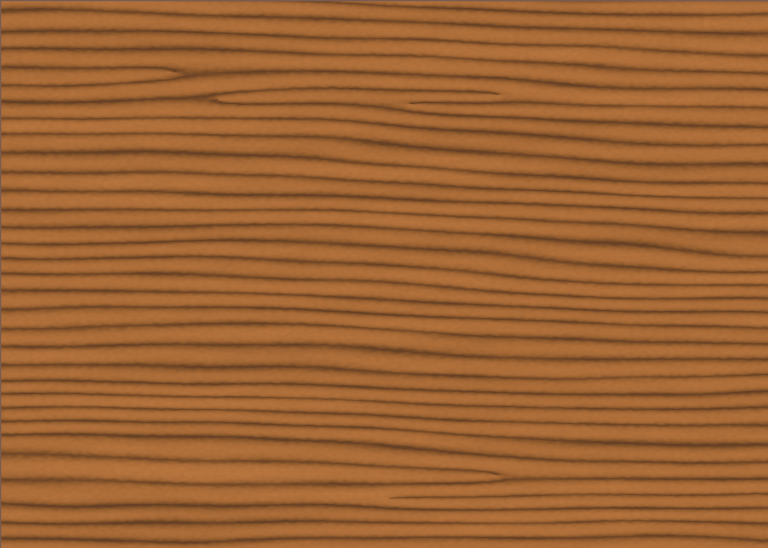
Give the GLSL for this texture, as a WebGL 1 fragment shader.

```glsl
precision highp float;
// Warm brown wood board with thin, gently wavering horizontal grain lines.

uniform vec2 u_resolution;

const float TAU = 6.2831853;
const float RING_COUNT = 32.0;
const int FORK_COUNT = 6;

const vec3 EARLY_WOOD = vec3(0.718, 0.457, 0.243);
const vec3 MID_WOOD = vec3(0.560, 0.350, 0.172);
const vec3 LATE_WOOD = vec3(0.405, 0.255, 0.145);
const vec3 EDGE_COLOR = vec3(0.47, 0.36, 0.32);

vec2 hash2(vec2 p) {
  vec3 q = fract(p.xyx * vec3(0.1031, 0.1030, 0.0973));
  q += dot(q, q.yzx + 33.33);
  return fract((q.xx + q.yz) * q.zy);
}

float cornerSlope(vec2 cell, vec2 corner, vec2 f) {
  float angle = TAU * hash2(cell + corner).x;
  return dot(vec2(cos(angle), sin(angle)), f - corner);
}

// Gradient noise, roughly -0.7 to 0.7
float gradientNoise(vec2 p) {
  vec2 cell = floor(p);
  vec2 f = p - cell;
  vec2 u = f * f * f * (f * (f * 6.0 - 15.0) + 10.0);
  float low = mix(cornerSlope(cell, vec2(0.0, 0.0), f),
                  cornerSlope(cell, vec2(1.0, 0.0), f), u.x);
  float high = mix(cornerSlope(cell, vec2(0.0, 1.0), f),
                   cornerSlope(cell, vec2(1.0, 1.0), f), u.x);
  return mix(low, high, u.y);
}

// A full turn of phase around a point makes one grain line end or split there
float forkPhase(vec2 p, vec2 center, float stretch) {
  vec2 d = p - center;
  return atan(d.y * stretch, d.x + 1e-5) / TAU;
}

// Ring phase: each whole number is one dark grain line
float ringPhase(vec2 p, float aspect) {
  float phase = RING_COUNT * (p.y + 0.024 * p.x);
  phase += 1.3 * gradientNoise(p * vec2(0.9, 2.6) + 7.3);
  phase += 0.9 * gradientNoise(p * vec2(0.6, 9.0) + 21.7);
  phase += 0.22 * gradientNoise(p * vec2(4.0, 13.0) + 43.1);
  float turn = 1.0;
  for (int i = 0; i < FORK_COUNT; i++) {
    vec2 r = hash2(vec2(float(i) * 3.7 + 1.3, 5.9));
    // Forks gather in a band near the top and another near the bottom
    float band = mod(float(i), 3.0) < 1.5 ? 0.80 : 0.08;
    vec2 center = vec2(aspect * (0.15 + 0.7 * r.x), band + 0.07 * r.y);
    phase += turn * forkPhase(p, center, 4.0);
    turn = -turn;
  }
  return phase;
}

float roundedDistance(float d, float radius) {
  return sqrt(d * d + radius * radius) - radius;
}

// Darkness of a line with soft shoulders, a little wider below than above
float lineShade(float phase, float width, float radius) {
  float f = fract(phase);
  float above = roundedDistance(f, radius);
  float below = roundedDistance(1.0 - f, radius);
  return exp(-above / (0.11 * width)) + exp(-below / (0.14 * width));
}

vec3 woodColor(float shade) {
  vec3 color = mix(EARLY_WOOD, MID_WOOD, clamp(shade * 2.0, 0.0, 1.0));
  return mix(color, LATE_WOOD, clamp(shade * 2.0 - 1.0, 0.0, 1.0));
}

void main() {
  vec2 p = gl_FragCoord.xy / u_resolution.y;
  float aspect = u_resolution.x / u_resolution.y;

  // Grain lines with slightly fuzzy edges
  float fuzz = 0.05 * gradientNoise(p * vec2(70.0, 150.0));
  float phase = ringPhase(p, aspect) + fuzz;
  float weight = gradientNoise(p * vec2(1.6, 24.0) + 11.0);
  float fleck = gradientNoise(p * vec2(9.0, 60.0) + 31.0);
  float strength = 0.88 + 0.30 * weight + 0.18 * fleck;
  float radius = max(0.04, 0.45 * RING_COUNT / u_resolution.y);
  float shade = strength * lineShade(phase, 1.0 + 0.6 * weight, radius);

  // Broad tone, streaks and fine pores
  shade += 0.05 + 0.07 * gradientNoise(p * vec2(1.5, 5.0) + 3.0);
  shade += 0.06 * gradientNoise(p * vec2(12.0, 75.0) + 17.0);
  shade += 0.08 * gradientNoise(p * vec2(95.0, 150.0) + 5.0);
  vec3 color = woodColor(clamp(shade, 0.0, 1.0));

  // Thin greyish trim along the left and top edges
  float edge = min(p.x, 1.0 - p.y);
  color = mix(EDGE_COLOR, color, smoothstep(0.0008, 0.0036, edge));

  gl_FragColor = vec4(color, 1.0);
}
```
